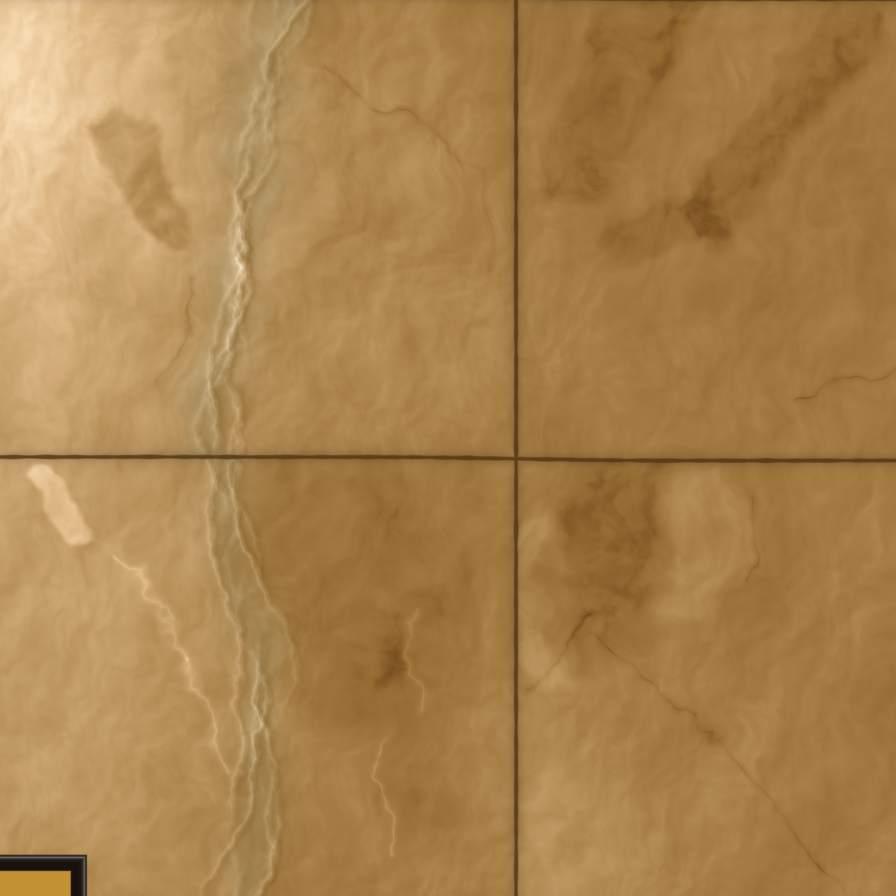
A WebGL 1 fragment shader for this texture:

```glsl
precision highp float;
// Warmly lit sandstone floor tiles with stains, cracks, pale veins and a dark framed corner.
uniform vec2 u_resolution;

vec2 gradient(vec2 cell) {
  float angle = 6.2832 * fract(sin(dot(cell, vec2(127.1, 311.7))) * 43758.5);
  return vec2(cos(angle), sin(angle));
}

float noise(vec2 p) {
  vec2 i = floor(p), f = fract(p);
  vec2 s = f * f * f * (f * (f * 6.0 - 15.0) + 10.0);
  vec2 e = vec2(1.0, 0.0);
  float low = mix(dot(gradient(i), f), dot(gradient(i + e), f - e), s.x);
  float high = mix(dot(gradient(i + e.yx), f - e.yx), dot(gradient(i + 1.0), f - 1.0), s.x);
  return mix(low, high, s.y);
}

float fbm(vec2 p) {
  float sum = 0.0, amplitude = 0.7;
  for (int i = 0; i < 5; i++) {
    sum += amplitude * noise(p);
    p = mat2(1.6, 1.2, -1.2, 1.6) * p + 7.3;
    amplitude *= 0.5;
  }
  return sum;
}

float segment(vec2 p, vec2 a, vec2 b) {
  vec2 d = b - a;
  return length(p - a - d * clamp(dot(p - a, d) / dot(d, d), 0.0, 1.0));
}

float stain(vec2 p, vec2 a, vec2 b, float radius) {
  return 1.0 - smoothstep(radius * 0.55, radius, segment(p, a, b));
}

float crack(vec2 p, vec2 a, vec2 b) {
  return exp(-segment(p, a, b) / 0.0028);
}

float glow(vec2 p, vec2 center, vec2 falloff) {
  vec2 q = (p - center) * falloff;
  return exp(-dot(q, q));
}

// Tone 0 to 4 runs from ochre to cream; below 0 it sinks to umber.
vec3 stoneColor(float tone) {
  vec3 c = mix(vec3(0.44, 0.28, 0.10), vec3(0.58, 0.42, 0.20), clamp(tone + 1.0, 0.0, 1.0));
  c = mix(c, vec3(0.65, 0.49, 0.27), clamp(tone, 0.0, 1.0));
  c = mix(c, vec3(0.75, 0.60, 0.39), clamp(tone - 1.0, 0.0, 1.0));
  c = mix(c, vec3(0.86, 0.71, 0.51), clamp(tone - 2.0, 0.0, 1.0));
  return mix(c, vec3(0.97, 0.86, 0.70), clamp(tone - 3.0, 0.0, 1.0));
}

void main() {
  vec2 p = gl_FragCoord.xy / u_resolution;
  float pixel = 1.0 / min(u_resolution.x, u_resolution.y);
  vec2 joint = vec2(0.576, 0.49 - 0.004 * smoothstep(0.4, 0.75, p.x));
  vec2 grid = (p - joint) / vec2(0.6, 0.515);
  vec2 tile = floor(grid);
  float right = step(joint.x, p.x), upper = step(joint.y, p.y);
  vec2 local = p + tile * 5.3;
  vec2 warped = p + 0.055 * vec2(fbm(local * 7.0), fbm(local * 7.0 + 19.0));

  // Lamp light from the upper left, then mottling and cleft relief
  float tone = 0.68 + 3.1 * glow(p, vec2(-0.03, 0.93), vec2(3.4, 2.3));
  tone += 1.3 * glow(p, vec2(0.05, 0.22), vec2(4.2, 3.8));
  tone += 0.7 * glow(p, vec2(0.64, 0.05), vec2(5.0, 5.0));
  tone += 0.5 * glow(p, vec2(0.45, 0.68), vec2(5.0, 4.0));
  tone += 0.75 * fbm(local * vec2(9.0, 6.0) + 3.0);
  vec2 relief = warped * vec2(22.0, 15.0);
  tone += 1.0 * (fbm(relief) - fbm(relief + vec2(0.14, -0.12)));

  // Rusty stains and pale slabs, confined to their tiles
  float rust = right * upper * (stain(warped, vec2(0.80, 0.76), vec2(0.95, 0.97), 0.045)
    + stain(warped, vec2(0.64, 0.80), vec2(0.75, 1.02), 0.050)
    + 0.7 * stain(warped, vec2(0.69, 0.73), vec2(0.80, 0.76), 0.035));
  rust += (1.0 - right) * (1.0 - upper) * 0.85
    * (stain(warped, vec2(0.37, 0.46), vec2(0.39, 0.27), 0.10)
    + 0.6 * stain(warped, vec2(0.49, 0.48), vec2(0.47, 0.12), 0.065));
  rust += right * (1.0 - upper) * stain(warped, vec2(0.70, 0.48), vec2(0.66, 0.31), 0.075);
  rust += 1.4 * (1.0 - right) * upper * stain(warped, vec2(0.14, 0.86), vec2(0.19, 0.74), 0.028);
  float slab = right * (1.0 - upper) * (stain(warped, vec2(0.79, 0.42), vec2(0.76, 0.37), 0.065)
    + stain(warped, vec2(0.61, 0.38), vec2(0.60, 0.27), 0.045));
  tone += 0.65 * slab - rust * (0.75 + 0.7 * fbm(warped * 28.0));

  // Thin dark cracks
  float cracks = crack(warped, vec2(0.66, 0.28), vec2(0.77, 0.20))
    + crack(warped, vec2(0.77, 0.20), vec2(0.94, 0.00))
    + crack(warped, vec2(0.36, 0.94), vec2(0.52, 0.82))
    + 0.6 * crack(warped, vec2(0.54, 0.81), vec2(0.54, 0.70))
    + crack(warped, vec2(0.89, 0.55), vec2(1.02, 0.60))
    + crack(warped, vec2(0.84, 0.45), vec2(0.83, 0.37))
    + crack(warped, vec2(0.58, 0.23), vec2(0.66, 0.31))
    + 0.8 * crack(warped, vec2(0.21, 0.68), vec2(0.18, 0.57));
  tone -= 0.9 * cracks * (0.8 + noise(p * 30.0));

  // Braided vein: pale ridges with a shadow on one side
  float course = 0.266 + 0.022 * sin(9.0 * p.y - 0.2) + 0.05 * smoothstep(0.92, 1.02, p.y);
  float veinBand = exp(-pow((warped.x - course) / 0.035, 2.0));
  for (int i = 0; i < 5; i++) {
    float k = float(i);
    float offset = (k - 2.0) * 0.011 + 0.05 * noise(vec2(p.y * 7.0, k * 3.7 + 0.5));
    float d = p.x - course - offset + 0.018 * fbm(local * 20.0 + k);
    float strength = 0.5 + noise(vec2(p.y * 9.0, k * 5.1 + 0.3));
    tone += strength * (1.2 * exp(-abs(d) / 0.003) - 0.9 * exp(-abs(d - 0.007) / 0.004));
  }
  float branches = crack(warped, vec2(0.14, 0.38), vec2(0.20, 0.27))
    + crack(warped, vec2(0.20, 0.27), vec2(0.24, 0.14))
    + crack(warped, vec2(0.46, 0.32), vec2(0.46, 0.19))
    + crack(warped, vec2(0.43, 0.18), vec2(0.44, 0.06))
    + stain(warped, vec2(0.05, 0.46), vec2(0.09, 0.40), 0.022);
  vec3 color = stoneColor(tone + 1.1 * branches);
  color = mix(color, color * vec3(0.96, 1.02, 1.10), veinBand);

  // Uneven grout joints
  vec2 gap = abs(grid - floor(grid + 0.5)) * vec2(0.6, 0.515);
  float halfWidth = 0.0021 + 0.0012 * noise(p * 45.0);
  float edge = min(gap.x, gap.y);
  color *= 1.0 - 0.22 * exp(-edge / 0.005);
  float grout = 1.0 - smoothstep(halfWidth - pixel, halfWidth + pixel, edge);
  color = mix(color, vec3(0.34, 0.22, 0.08), 0.85 * grout);

  // Corner of a black frame around a golden panel
  float rim = max(p.x - 0.097, p.y - 0.046);
  color = mix(vec3(0.09, 0.07, 0.05) + 0.35 * exp(-abs(rim + 0.003) / 0.0015), color, smoothstep(-pixel, pixel, rim));
  color = mix(vec3(0.76, 0.57, 0.20), color, smoothstep(-pixel, pixel, rim + 0.018));
  gl_FragColor = vec4(color, 1.0);
}
```
